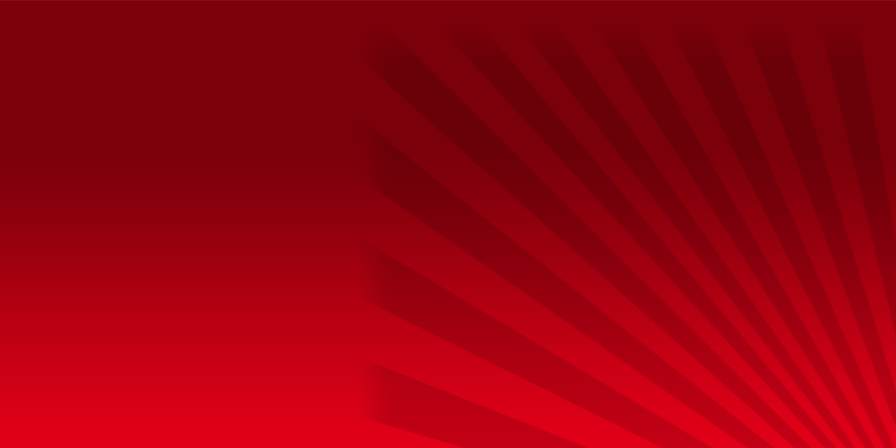
Write a WebGL 2 fragment shader that draws this background.

```glsl
#version 300 es
precision highp float;
// Red backdrop: a vertical gradient from deep to bright red, with a fan of
// darker rays spreading from a point beyond the lower right corner.
// Rays are a repeated band over the slope seen from that point.

uniform vec2 u_resolution;
out vec4 fragColor;

// Canvas space: x in 0..2, y in 0..1, origin at the lower left.
const vec2 CANVAS = vec2(2.0, 1.0);

const vec3 DEEP_RED = vec3(0.480, 0.000, 0.038);
const vec3 BRIGHT_RED = vec3(0.885, 0.000, 0.094);
const float GRADIENT_TOP = 0.675;
const float GRADIENT_EASE = 0.45;

const vec2 FAN_CENTER = vec2(2.141, -0.328);
const float RAYS_PER_SLOPE = 7.58;
const float BEND_SLOPE = 0.814;   // where the spacing starts to widen
const float RAY_PHASE = 1.10;
const float RAY_HALF_WIDTH = 0.25;
const float RAY_SHADE = 0.135;
const vec2 FADE_LEFT = vec2(0.785, 0.885);
const vec2 FADE_TOP = vec2(0.845, 0.965);

const float RIM_WIDTH = 0.003;
const float RIM_LIGHT = 0.06;

vec3 backdrop(float y) {
    float t = clamp(1.0 - y / GRADIENT_TOP, 0.0, 1.0);
    float eased = mix(t, smoothstep(0.0, 1.0, t), GRADIENT_EASE);
    return mix(DEEP_RED, BRIGHT_RED, eased);
}

// Ray number: linear in slope for steep rays, in inverse slope for flat ones.
float rayIndex(vec2 p) {
    vec2 d = FAN_CENTER - p;
    float slope = abs(d.x / d.y);
    float flatPart = 2.0 * BEND_SLOPE - BEND_SLOPE * BEND_SLOPE / max(slope, 0.001);
    return RAYS_PER_SLOPE * (slope < BEND_SLOPE ? slope : flatPart);
}

float rayMask(vec2 p) {
    float index = rayIndex(p);
    float offset = abs(fract(index - RAY_PHASE) - 0.5);
    float blur = fwidth(index);
    float band = 1.0 - smoothstep(-blur, blur, offset - RAY_HALF_WIDTH);
    float leftFade = smoothstep(FADE_LEFT.x, FADE_LEFT.y, p.x);
    float topFade = 1.0 - smoothstep(FADE_TOP.x, FADE_TOP.y, p.y);
    return band * leftFade * topFade;
}

void main() {
    vec2 p = gl_FragCoord.xy / u_resolution * CANVAS;
    vec3 color = backdrop(p.y);
    color *= 1.0 - RAY_SHADE * rayMask(p);

    // Faint light line along the top edge.
    color += RIM_LIGHT * smoothstep(1.0 - RIM_WIDTH, 1.0, p.y);
    fragColor = vec4(color, 1.0);
}
```
